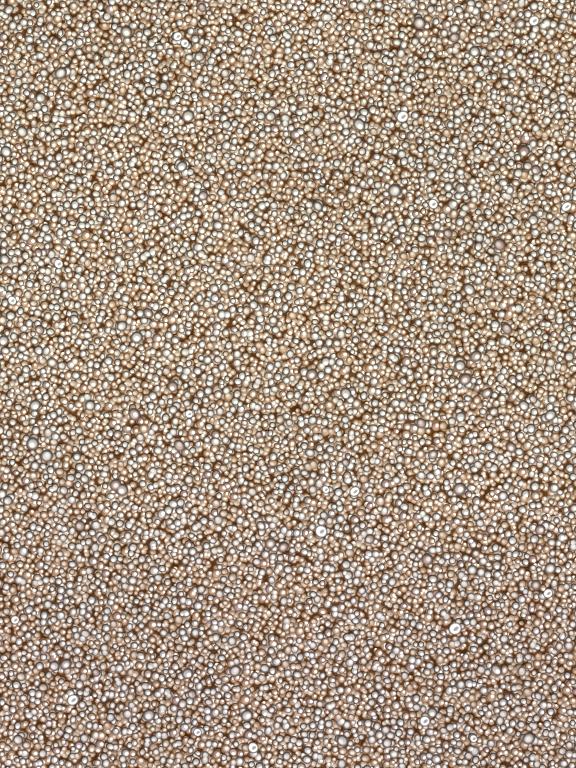
Reproduce this texture procedurally as a WebGL 2 fragment shader.

```glsl
#version 300 es
precision highp float;
// Densely packed metallic micro beads: silver and rose pearls over golden grains.

uniform vec2 u_resolution;
out vec4 fragColor;

const vec3 WHITE  = vec3(0.96, 0.98, 0.97);
const vec3 SILVER = vec3(0.77, 0.75, 0.71);
const vec3 STEEL  = vec3(0.48, 0.44, 0.42);
const vec3 TAN    = vec3(0.73, 0.63, 0.52);
const vec3 COPPER = vec3(0.61, 0.46, 0.34);
const vec3 UMBER  = vec3(0.39, 0.26, 0.15);
const vec3 ROSE   = vec3(0.71, 0.60, 0.55);

struct Bead {
  float dist;   // distance from the centre in bead radii
  vec2 local;   // position inside the bead
  vec3 rnd;     // random traits
};

// Integer hash giving three values in 0..1
vec3 hash3(vec2 cell, int seed) {
  uvec3 v = uvec3(ivec3(ivec2(cell), seed)) * 1664525u + 1013904223u;
  v.x += v.y * v.z; v.y += v.z * v.x; v.z += v.x * v.y;
  v ^= v >> 16u;
  v.x += v.y * v.z; v.y += v.z * v.x; v.z += v.x * v.y;
  return vec3(v >> 8u) / 16777216.0;
}

float valueNoise(vec2 p, int seed) {
  vec2 i = floor(p), f = fract(p);
  f = f * f * (3.0 - 2.0 * f);
  float low  = mix(hash3(i, seed).x, hash3(i + vec2(1, 0), seed).x, f.x);
  float high = mix(hash3(i + vec2(0, 1), seed).x, hash3(i + vec2(1, 1), seed).x, f.x);
  return mix(low, high, f.y);
}

vec2 rotate(vec2 p, float angle) {
  float c = cos(angle), s = sin(angle);
  return mat2(c, s, -s, c) * p;
}

// Closest bead of a jittered grid; radii are given in cells
Bead nearestBead(vec2 p, vec2 radii, float density, int seed) {
  Bead best = Bead(9.0, vec2(0), vec3(0));
  for (int y = -1; y <= 1; y++) {
    for (int x = -1; x <= 1; x++) {
      vec2 cell = floor(p) + vec2(x, y);
      vec3 place = hash3(cell, seed);
      vec3 traits = hash3(cell, seed + 1);
      if (traits.x > density) continue;
      vec2 centre = cell + 0.5 + 0.72 * (place.xy - 0.5);
      float radius = mix(radii.x, radii.y, place.z);
      vec2 stretch = 1.0 + 0.3 * (traits.yz - 0.5);
      vec2 local = (p - centre) * stretch / radius;
      float d = length(local);
      if (d < best.dist) best = Bead(d, local, hash3(cell, seed + 2));
    }
  }
  return best;
}

// Dark rim, soft body and a bright reflection near the middle
vec3 shadeBead(Bead b, vec3 body, vec3 rim, float glint, float glintSize) {
  vec3 col = mix(body, rim, smoothstep(0.5, 0.9, b.dist));
  col *= 1.0 + 0.2 * dot(b.local, vec2(0.6, -0.7));
  vec2 offset = 0.6 * (b.rnd.yz - 0.5) + vec2(0.08, -0.06);
  float spot = smoothstep(glintSize + 0.14, glintSize - 0.14, length(b.local - offset));
  return mix(col, WHITE, spot * glint);
}

// Lays a bead over a ground colour with a faint contact shadow
vec3 overlay(vec3 ground, vec3 beadColour, float dist, float edge) {
  ground *= 1.0 - 0.1 * smoothstep(1.3, 0.95, dist);
  return mix(ground, beadColour, smoothstep(1.0 + edge, 1.0 - edge, dist));
}

vec3 goldGrains(vec2 p) {
  Bead b = nearestBead(rotate(p, 0.6) * 138.0, vec2(0.58, 0.78), 1.0, 11);
  vec3 body = mix(mix(COPPER, TAN, 0.7), mix(TAN, SILVER, 0.6), b.rnd.x);
  vec3 rim = mix(UMBER, COPPER, b.rnd.y);
  vec3 grain = shadeBead(b, body, rim, 0.25 + 0.75 * b.rnd.z, 0.36);
  vec3 gap = mix(UMBER, COPPER, 0.5 * b.rnd.x);
  return mix(grain, gap, smoothstep(0.85, 1.1, b.dist));
}

vec3 pearls(vec2 p, vec3 ground) {
  Bead b = nearestBead(rotate(p, 0.25) * 88.0, vec2(0.34, 0.52), 0.9, 31);
  float warm = smoothstep(0.4, 1.0, b.rnd.x);
  vec3 body = mix(SILVER, TAN, warm);
  body = mix(body, ROSE, step(0.9, b.rnd.y));
  vec3 rim = mix(STEEL, COPPER, warm) * (0.8 + 0.26 * b.rnd.z);
  vec3 pearl = shadeBead(b, body, rim, 0.4 + 0.6 * b.rnd.y, 0.42);
  return overlay(ground, pearl, b.dist, 0.1);
}

vec3 largePearls(vec2 p, vec3 ground) {
  Bead b = nearestBead(rotate(p, 0.9) * 42.0, vec2(0.19, 0.33), 0.14, 51);
  vec3 body = mix(SILVER, ROSE, smoothstep(0.5, 0.85, b.rnd.x));
  vec3 pearl = shadeBead(b, body, STEEL * 0.92, 0.35 + 0.6 * b.rnd.y, 0.4);
  // A few flat bright beads carry a small grey pit
  float pit = smoothstep(0.4, 0.15, length((b.local - 0.1) * vec2(1.0, 0.6)));
  vec3 flatBead = mix(mix(WHITE, STEEL, smoothstep(0.65, 1.0, b.dist)), STEEL, 0.6 * pit);
  pearl = mix(pearl, flatBead, step(0.88, b.rnd.z));
  return overlay(ground, pearl, b.dist, 0.1);
}

void main() {
  vec3 sum = vec3(0);
  // Four samples per pixel smooth the tiny edges
  for (int i = 0; i < 4; i++) {
    vec2 shift = (vec2(i & 1, i >> 1) - 0.5) * 0.5;
    vec2 p = (gl_FragCoord.xy + shift) / u_resolution.y;
    sum += largePearls(p, pearls(p, goldGrains(p)));
  }

  // Gentle drift of light and warmth over the surface
  vec2 p = gl_FragCoord.xy / u_resolution.y;
  float drift = valueNoise(p * 5.0, 71) - 0.5;
  float light = 0.98 + 0.04 * smoothstep(0.0, 0.35, p.y) + 0.05 * drift;
  vec3 warmth = mix(vec3(1.0, 0.98, 1.0), vec3(1.0, 1.0, 0.98), smoothstep(0.1, 0.6, p.y));
  // Contrast grows in lightness only, so the hues stay muted
  vec3 col = sum / 4.0;
  col += 0.32 * (dot(col, vec3(0.3, 0.6, 0.1)) - 0.58);
  fragColor = vec4(clamp(col * light * warmth, 0.0, 1.0), 1.0);
}
```
